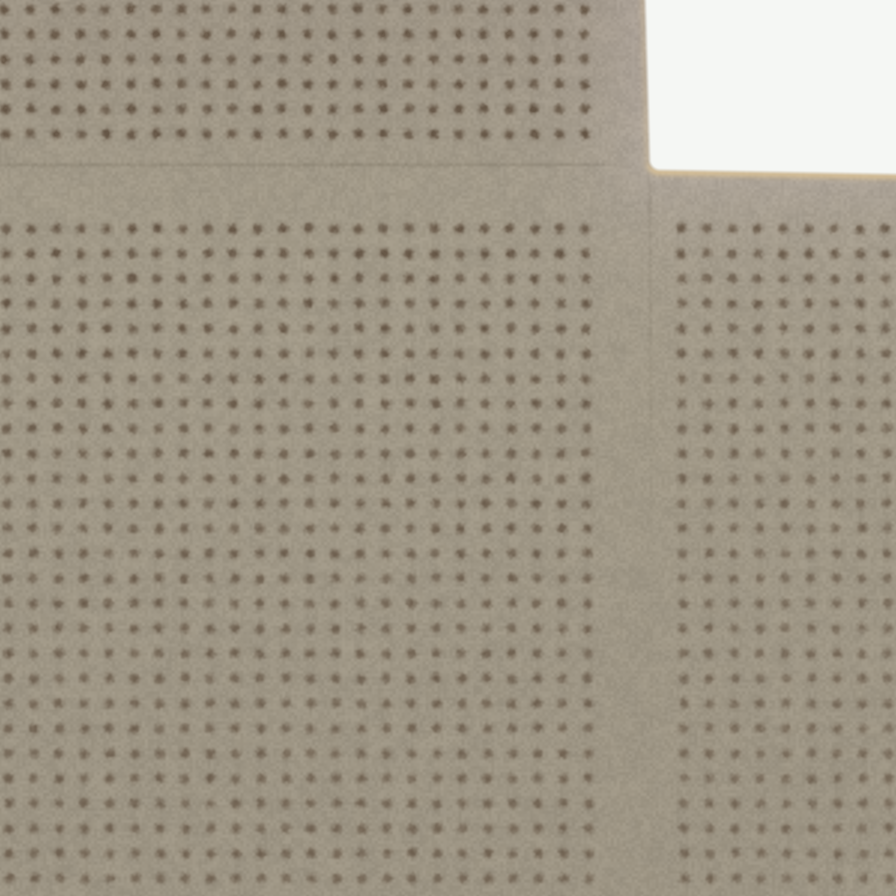
A WebGL 2 fragment shader for this texture:

```glsl
#version 300 es
precision highp float;

uniform vec2 u_resolution;
out vec4 fragColor;

// Colours
const vec3 WALL = vec3(0.632, 0.600, 0.532);
const vec3 WALL_LOW = vec3(0.614, 0.582, 0.516);
const vec3 HOLE = vec3(0.415, 0.355, 0.290);
const vec3 LIGHT = vec3(0.962, 0.968, 0.956);
const vec3 FRINGE = vec3(0.86, 0.76, 0.58);
const vec3 GLOW = vec3(0.050, 0.046, 0.070);

// Layout, in canvas units with y measured down from the top
const vec2 PITCH = vec2(0.02812, 0.02789);
const vec2 PITCH_RIGHT = vec2(0.0285, 0.02789);
const vec2 TOP_ANCHOR = vec2(0.6520, 0.1497);
const vec2 MAIN_ANCHOR = vec2(0.6520, 0.2552);
const vec2 RIGHT_ANCHOR = vec2(0.7590, 0.2552);
const float SKEW = 0.0052;
const float FAR = 60.0;
const float HOLE_SIZE = 0.0056;
const float HOLE_JITTER = 0.0007;
const vec2 LAMP_CORNER = vec2(0.7200, 0.1895);
const vec2 LAMP_SLOPE = vec2(0.028, 0.018);
const float LAMP_RADIUS = 0.011;
const float LAMP_BLUR = 0.0028;
const float SEAM_Y = 0.1840;
const float SEAM_X = 0.7245;
const float SEAM_WIDTH = 0.0024;
const float GRAIN_SCALE = 300.0;
const float GRAIN = 0.045;
const float BLOTCH = 0.022;

float hash(vec2 p) {
    vec3 q = fract(vec3(p.xyx) * 0.1031);
    q += dot(q, q.yzx + 33.33);
    return fract((q.x + q.y) * q.z);
}

float valueNoise(vec2 p) {
    vec2 i = floor(p), f = fract(p);
    f = f * f * (3.0 - 2.0 * f);
    float low = mix(hash(i), hash(i + vec2(1, 0)), f.x);
    float high = mix(hash(i + vec2(0, 1)), hash(i + vec2(1, 1)), f.x);
    return mix(low, high, f.y);
}

float bell(float x) {
    return exp(-x * x);
}

// Soft round holes on a bounded grid; lo and hi limit the cell index
float holes(vec2 p, vec2 anchor, vec2 pitch, vec2 lo, vec2 hi) {
    vec2 offset = p - anchor;
    vec2 cell = clamp(floor(offset / pitch + 0.5), lo, hi);
    vec2 seed = cell + 100.0 + floor(anchor * 70.0);
    vec2 jitter = vec2(hash(seed), hash(seed + 37.0)) - 0.5;
    float d = length(offset - cell * pitch - jitter * 2.0 * HOLE_JITTER);
    float depth = 0.88 + 0.24 * hash(seed + 71.0);
    return depth * exp(-pow(d / HOLE_SIZE, 2.6));
}

// Signed distance to the lamp: a rounded corner open to the top right
float lampDistance(vec2 p) {
    float left = LAMP_CORNER.x + LAMP_SLOPE.x * p.y;
    float bottom = LAMP_CORNER.y + LAMP_SLOPE.y * (p.x - LAMP_CORNER.x);
    vec2 v = vec2(left - p.x, p.y - bottom) + LAMP_RADIUS;
    return length(max(v, 0.0)) + min(max(v.x, v.y), 0.0) - LAMP_RADIUS;
}

void main() {
    vec2 p = gl_FragCoord.xy / u_resolution;
    p.y = 1.0 - p.y;
    float lamp = lampDistance(p);

    // Wall shading and light spilling from the lamp
    vec3 color = mix(WALL, WALL_LOW, smoothstep(0.3, 1.0, p.y));
    color -= vec3(0.010, 0.014, 0.008) * (1.0 - smoothstep(0.0, 0.25, p.y));
    color += GLOW * exp(-max(lamp, 0.0) / 0.07);

    // Panel seams
    float seamH = bell((p.y - SEAM_Y) / SEAM_WIDTH) * (1.0 - smoothstep(0.66, 0.72, p.x));
    float seamV = bell((p.x - SEAM_X - 0.004 * p.y) / SEAM_WIDTH);
    seamV *= smoothstep(0.19, 0.21, p.y) * mix(1.0, 0.25, smoothstep(0.25, 0.6, p.y));
    color -= 0.042 * seamH + 0.030 * seamV;

    // Perforated panels, with edges roughened by noise
    vec2 rough = vec2(valueNoise(p * 260.0), valueNoise(p * 260.0 + 50.0)) - 0.5;
    vec2 q = p - vec2(SKEW * p.y, 0.0) + rough * 0.0022;
    float top = holes(q, TOP_ANCHOR, PITCH, vec2(-FAR), vec2(0));
    float main_ = holes(q, MAIN_ANCHOR, PITCH, vec2(-FAR, 0), vec2(0, FAR));
    float right = holes(q, RIGHT_ANCHOR, PITCH_RIGHT, vec2(0), vec2(FAR));
    float fade = mix(1.0, 0.76, smoothstep(0.1, 0.8, p.y));
    float hole = (max(top, main_) + right * 0.88) * fade;
    color = mix(color, HOLE, clamp(hole, 0.0, 1.0));

    // Fine grain and broader blotches
    float grain = valueNoise(p * GRAIN_SCALE) - 0.5;
    float blotch = valueNoise(p * 75.0 + 9.0) - 0.5;
    color += GRAIN * grain + BLOTCH * blotch * vec3(1.0, 0.9, 0.7);

    // Lamp with a warm rim, strongest along its lower edge
    float lower = smoothstep(0.178, 0.194, p.y);
    color = mix(color, FRINGE, bell((lamp - 0.002) / 0.005) * mix(0.25, 0.75, lower));
    color = mix(color, LIGHT, 1.0 - smoothstep(-LAMP_BLUR, LAMP_BLUR, lamp));

    fragColor = vec4(color, 1.0);
}
```
